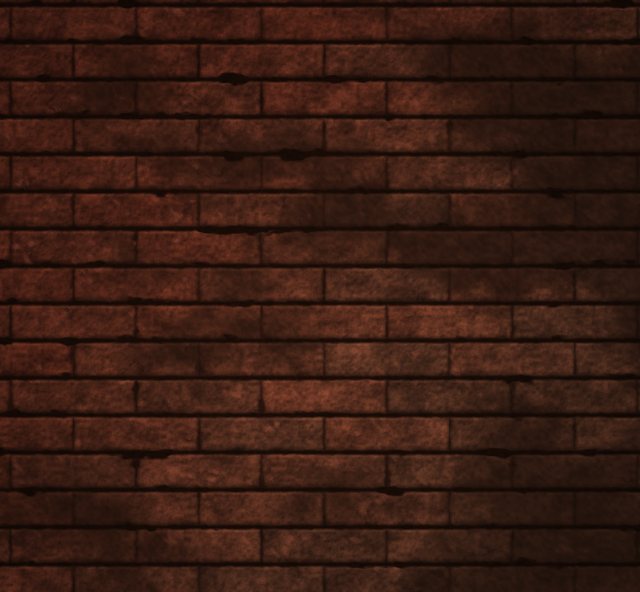
Give the GLSL for this texture, as a Shadertoy shader.

```glsl
// Weathered dark red brick wall in running bond, lit at the centre with soot to the right.

// Layout, in units of canvas height, measured from the top left
const vec2 BRICK_SIZE = vec2(0.2117, 0.0630);
const vec2 BOND_ORIGIN = vec2(0.0183, 0.0084);
const float BED_HALF_WIDTH = 0.0036;
const float HEAD_HALF_WIDTH = 0.0017;
const float EDGE_WOBBLE = 0.0034;
const float CHIP_DEPTH = 0.0080;

// Surface
const float RELIEF_STRENGTH = 0.75;
const float BRICK_VARIATION = 0.16;
const float SOOT_STRENGTH = 0.66;
const float VIGNETTE_STRENGTH = 0.36;

// Colours
const vec3 JOINT_COLOR = vec3(0.085, 0.040, 0.022);
const vec3 SOOT_COLOR = vec3(0.125, 0.068, 0.042);
const vec3 RED_CLAY = vec3(0.310, 0.130, 0.085);
const vec3 BROWN_CLAY = vec3(0.300, 0.178, 0.122);
const vec3 SALMON_FLECK = vec3(0.540, 0.275, 0.200);
const vec3 RIM_LIGHT = vec3(0.085, 0.052, 0.038);

float hash(vec2 p) {
    return fract(sin(dot(p, vec2(127.1, 311.7))) * 43758.5453);
}

float noise(vec2 p) {
    vec2 i = floor(p);
    vec2 f = fract(p);
    f = f * f * (3.0 - 2.0 * f);
    return mix(mix(hash(i), hash(i + vec2(1.0, 0.0)), f.x),
               mix(hash(i + vec2(0.0, 1.0)), hash(i + vec2(1.0, 1.0)), f.x), f.y);
}

float fbm(vec2 p) {
    float sum = 0.0;
    float amplitude = 0.5;
    for (int octave = 0; octave < 4; octave++) {
        sum += amplitude * noise(p);
        p = mat2(1.6, 1.2, -1.2, 1.6) * p + 17.3;
        amplitude *= 0.5;
    }
    return sum / 0.9375;
}

void mainImage(out vec4 fragColor, in vec2 fragCoord) {
    vec2 uv = fragCoord / iResolution.xy;
    vec2 p = vec2(fragCoord.x, iResolution.y - fragCoord.y) / iResolution.y;
    float pixel = 1.0 / iResolution.y;

    // Running bond: every other course shifts by half a brick
    vec2 grid = (p - BOND_ORIGIN) / BRICK_SIZE;
    float course = floor(grid.y);
    grid.x -= 0.5 * mod(course, 2.0);
    vec2 id = floor(grid);
    vec2 local = fract(grid) * BRICK_SIZE;
    vec2 edge = min(local, BRICK_SIZE - local);
    float tone = hash(id + 3.7);

    // Soot gathers in patches, mostly on the right
    float sootNoise = fbm(p * vec2(5.0, 7.0) + 4.0);
    float sootSide = smoothstep(0.55, 0.95, uv.x) * (0.45 + 0.55 * smoothstep(0.95, 0.65, uv.y));
    float soot = smoothstep(0.48, 0.78, sootNoise + 0.24 * sootSide);

    // Ragged joints with occasional chipped corners
    float wobble = (fbm(p * 75.0) - 0.5) * EDGE_WOBBLE;
    float chips = smoothstep(0.60, 0.85, fbm(p * vec2(18.0, 32.0) + 9.0)) * CHIP_DEPTH;
    float bed = edge.y - BED_HALF_WIDTH + wobble - chips;
    float head = edge.x - HEAD_HALF_WIDTH + 1.3 * wobble - 0.6 * chips;
    float soft = 0.0011 + pixel;
    float bedMask = 1.0 - smoothstep(-soft, soft, bed);
    float headMask = 1.0 - smoothstep(-soft, soft, head);
    headMask *= mix(0.45, 0.92, noise(p * vec2(9.0, 25.0) + 31.0)) * (1.0 - 0.45 * soot);
    float joint = max(bedMask, headMask);

    // Clay: red near the left and top, browner where the light falls
    float redness = clamp(0.95 - 0.9 * uv.x + 0.55 * (uv.y - 0.5) + 0.35 * (tone - 0.5), 0.15, 0.9);
    vec3 color = mix(BROWN_CLAY, RED_CLAY, redness);
    color *= 1.0 + BRICK_VARIATION * (tone - 0.5);

    // Mottling, pits and salmon flecks, offset for each brick
    vec2 clay = p + 3.0 * vec2(tone, hash(id + 8.1));
    float mottle = fbm(clay * vec2(30.0, 42.0));
    float grain = fbm(clay * 150.0);
    float relief = grain - fbm(clay * 150.0 + vec2(0.45, 0.55));
    color *= 0.56 + 0.88 * mottle;
    color *= 1.0 + 0.55 * (grain - 0.5) - RELIEF_STRENGTH * relief;
    float fleck = smoothstep(0.60, 0.82, 0.7 * fbm(clay * vec2(38.0, 50.0) + 21.0) + 0.3 * grain);
    color = mix(color, SALMON_FLECK, 0.62 * fleck);

    // Lit upper rim and shaded lower rim of each brick
    float rim = smoothstep(0.0045, 0.0, abs(local.y - BED_HALF_WIDTH - 0.0025));
    color += RIM_LIGHT * rim * noise(p * vec2(45.0, 20.0));
    color *= mix(0.68, 1.0, smoothstep(0.0, 0.009, BRICK_SIZE.y - local.y - BED_HALF_WIDTH));
    color *= mix(0.82, 1.0, smoothstep(0.0, 0.006, head));

    // Wear, mortar shadow and lighting
    color = mix(color, SOOT_COLOR * (0.75 + 0.5 * grain), SOOT_STRENGTH * soot);
    color = mix(color, JOINT_COLOR * (0.7 + 0.6 * grain), joint);
    vec2 fromCentre = (uv - vec2(0.48, 0.46)) * vec2(1.5, 1.35);
    float falloff = smoothstep(0.1, 1.0, length(fromCentre));
    color *= 1.12 - VIGNETTE_STRENGTH * falloff;

    fragColor = vec4(clamp(color, 0.0, 1.0), 1.0);
}
```
